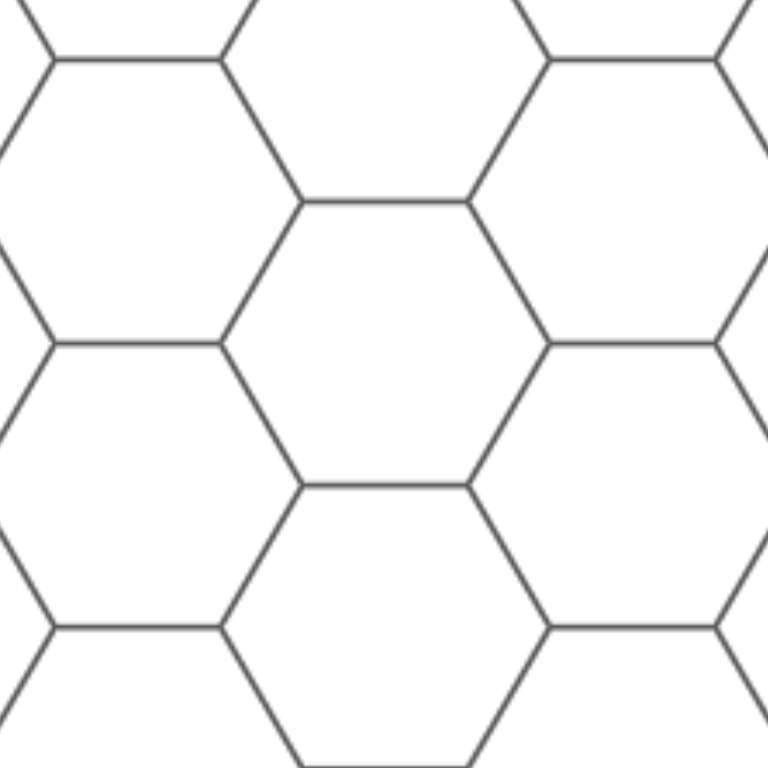
Write a three.js fragment shader that draws this pattern.

```glsl
// Thin grey honeycomb of flat-topped hexagons on white, about three across.
// Ink is evaluated on a coarse raster and blended between its cells, which
// gives slanted lines a faint beading and softens lines that fall between rows.

#define CENTRE vec2(0.5015, 0.5527)  // middle of the central hexagon
#define COLUMN_PITCH 0.3222          // between neighbouring columns
#define ROW_PITCH 0.3693             // between hexagons in one column
#define RASTER_CELLS 222.5           // coarse cells across the canvas
#define HALF_WIDTH 0.85              // half line width, in coarse cells
#define INK_COLOUR vec3(0.345, 0.34, 0.34)
#define PAPER_COLOUR vec3(1.0)

varying vec2 vUv;

const float ROOT3 = 1.7320508;
const vec2 RASTER_ORIGIN = vec2(0.0, 1.0);

// Distance from the point to the border of a hexagon of unit height.
float hexBorder(vec2 q) {
  q = abs(q);
  return 0.5 - max(q.y, dot(q, vec2(0.5 * ROOT3, 0.5)));
}

// Distance to the nearest honeycomb line, in canvas units.
float honeycombDistance(vec2 p) {
  vec2 q = (p - CENTRE) / vec2(COLUMN_PITCH * 2.0 / ROOT3, ROW_PITCH);
  vec2 period = vec2(ROOT3, 1.0);
  vec2 even = mod(q + 0.5 * period, period) - 0.5 * period;
  vec2 odd = mod(q, period) - 0.5 * period;
  vec2 local = dot(even, even) < dot(odd, odd) ? even : odd;
  return hexBorder(local) * ROW_PITCH;
}

// Line coverage at the centre of one coarse cell.
float cellInk(vec2 cell) {
  vec2 p = RASTER_ORIGIN + (cell + 0.5) / RASTER_CELLS;
  float d = honeycombDistance(p) * RASTER_CELLS;
  return clamp(HALF_WIDTH + 0.5 - d, 0.0, 1.0);
}

void main() {
  vec2 grid = (vUv - RASTER_ORIGIN) * RASTER_CELLS - 0.5;
  vec2 cell = floor(grid);
  vec2 blend = grid - cell;

  // Bilinear blend of the four surrounding cells
  float lower = mix(cellInk(cell), cellInk(cell + vec2(1.0, 0.0)), blend.x);
  float upper = mix(cellInk(cell + vec2(0.0, 1.0)), cellInk(cell + 1.0), blend.x);
  float ink = mix(lower, upper, blend.y);

  gl_FragColor = vec4(mix(PAPER_COLOUR, INK_COLOUR, ink), 1.0);
}
```
